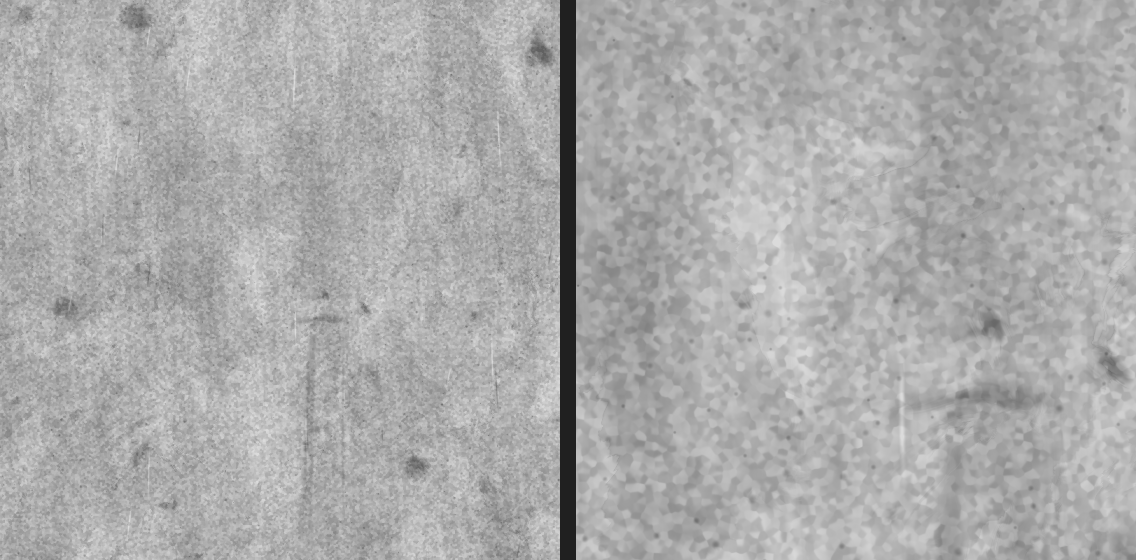
Left, the full canvas; right, a detail of the centre.
This texture is drawn by a WebGL 1 fragment shader. Its source:

```glsl
precision highp float;
// Weathered grey concrete: layered warped sines give the mottling, vertical
// streaks and ragged plaster patches; cellular noise gives grain, pores and
// stains; looped soft strokes give smudges, scratches and drips.
uniform vec2 u_resolution;

vec2 hash2(vec2 p) {
  vec2 k = vec2(dot(p, vec2(127.1, 311.7)), dot(p, vec2(269.5, 183.3)));
  return fract(sin(k) * 43758.55);
}

// Layered sines, each octave rotated and bent by the one before.
float sines(vec2 p) {
  float sum = 0.0, amp = 0.5;
  for (int i = 0; i < 6; i++) {
    p = mat2(0.8, 0.6, -0.6, 0.8) * p * 1.8 + 0.9 * sin(p.yx * 1.3 + float(i)) + 2.7;
    sum += amp * sin(p.x) * sin(p.y);
    amp *= 0.65;
  }
  return sum;
}

// Random cell tones from -0.5 to 0.5, blended smoothly by distance.
float grain(vec2 p) {
  float sum = 0.0, total = 0.0;
  for (int y = -1; y <= 1; y++) {
    for (int x = -1; x <= 1; x++) {
      vec2 cell = floor(p) + vec2(x, y);
      vec2 away = cell + hash2(cell) - p;
      float weight = exp(-7.0 * dot(away, away));
      sum += weight * (hash2(cell + 19.0).x - 0.5);
      total += weight;
    }
  }
  return sum / total;
}

// Discs of random radius in a random share of the cells.
float spots(vec2 p, float share, float size, float blur) {
  float cover = 0.0;
  for (int y = -1; y <= 1; y++) {
    for (int x = -1; x <= 1; x++) {
      vec2 cell = floor(p) + vec2(x, y);
      vec2 pick = hash2(cell + 37.0);
      float radius = size * (0.4 + pick.x);
      float d = length(cell + hash2(cell) - p);
      float disc = 1.0 - smoothstep(radius * (1.0 - blur), radius, d);
      cover = max(cover, disc * step(pick.y, share));
    }
  }
  return cover;
}

// Soft bent line that fades towards both ends.
float stroke(vec2 v, float angle, float reach, float width, float bend) {
  vec2 dir = vec2(cos(angle), sin(angle));
  float along = dot(v, dir);
  float across = dot(v, vec2(-dir.y, dir.x)) + bend * along * along;
  return (1.0 - smoothstep(0.0, width, abs(across)))
       * (1.0 - smoothstep(0.2 * reach, reach, abs(along)));
}

void main() {
  vec2 uv = gl_FragCoord.xy / u_resolution;
  vec2 ragged = uv + 0.013 * vec2(sines(uv * 32.0), sines(uv * 32.0 + 9.0));
  float blotch = sines(uv * 22.0 + 31.0);

  // Broad mottling and vertical streaks
  float tone = 0.695;
  tone += 0.055 * sines(uv * vec2(9.0, 6.0));
  tone += 0.035 * sines(uv * vec2(32.0, 3.5) + 4.0);
  tone += 0.03 * blotch;

  // Pale plaster patches with broken dark rims
  float patches = sines(ragged * vec2(9.0, 4.5) + 1.7);
  float rimMask = smoothstep(-0.2, 0.4, sines(uv * 6.0 + 20.0));
  tone += 0.045 * (smoothstep(-0.05, 0.05, patches) - 0.5);
  tone -= 0.05 * rimMask * exp(-20.0 * abs(patches + 0.04));

  // Fine grain and pores
  tone += 0.15 * grain(uv * 240.0);
  tone += 0.06 * grain(uv * 110.0 + 40.0);
  tone -= 0.13 * spots(uv * 75.0, 0.12, 0.2, 0.9);

  // Stains: wide blotches, dark spots with halos, small specks
  tone -= 0.05 * spots(ragged * vec2(5.0, 3.5) + 11.0, 0.35, 0.3, 0.7);
  tone -= 0.05 * spots(ragged * 5.0 + 3.0, 0.5, 0.22, 1.0);
  tone -= 0.15 * spots(ragged * 5.0 + 3.0, 0.5, 0.11, 0.6);
  tone -= 0.13 * spots(ragged * 14.0 + 8.0, 0.28, 0.1, 0.9);

  // Smudges at any angle; thin, nearly upright scratches, dark or pale
  for (int i = 0; i < 20; i++) {
    float n = float(i);
    vec2 place = hash2(vec2(n, 5.0));
    vec2 kind = hash2(vec2(n, 71.0));
    tone -= 0.14 * clamp(0.6 + blotch, 0.0, 1.0) * stroke(ragged - place,
      6.28 * kind.y, 0.02 + 0.035 * kind.x, 0.011 + 0.012 * place.x, 8.0 * (kind.x - 0.5));
    vec2 start = hash2(vec2(n, 133.0));
    float shade = kind.x < 0.5 ? -0.13 : 0.12;
    tone += shade * stroke(uv - start, 1.35 + 0.3 * kind.y,
      0.02 + 0.07 * kind.x * kind.y, 0.0025, 0.4);
  }

  // Drips running down from a horizontal smear
  tone -= 0.13 * stroke(ragged - vec2(0.57, 0.425), 0.0, 0.07, 0.013, 0.0);
  for (int i = 0; i < 3; i++) {
    float n = float(i);
    vec2 middle = vec2(0.548 + 0.009 * n + 0.023 * n * (n - 1.0), 0.24);
    tone -= (0.11 - 0.02 * n) * stroke(uv - middle, 1.53 + 0.02 * n,
      0.23, 0.008 - 0.002 * n, 0.05);
  }

  gl_FragColor = vec4(vec3(clamp(tone, 0.38, 0.86)), 1.0);
}
```
